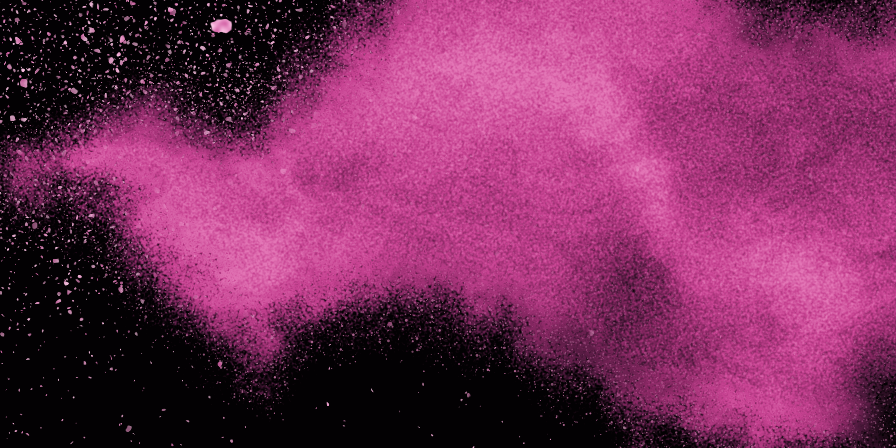
Reproduce this background procedurally as a WebGL 2 fragment shader.

```glsl
#version 300 es
precision highp float;
// Draws a burst of pink powder drifting across black.
// Tapered capsules blend into one cloud body, gradient noise folds it and dissolves
// its rim into grains, and turned grids of specks scatter dust and crumbs around it.
uniform vec2 u_resolution;
out vec4 fragColor;

const vec3 BLACK = vec3(0.012, 0.004, 0.01), SHADOW = vec3(0.28, 0.09, 0.22);
const vec3 PLUM = vec3(0.55, 0.16, 0.40), ROSE = vec3(0.78, 0.26, 0.57);
const vec3 PINK = vec3(0.89, 0.46, 0.71), PALE = vec3(0.98, 0.76, 0.89);

vec2 hash22(vec2 p) {
    vec3 q = fract(p.xyx * vec3(0.1031, 0.1030, 0.0973));
    q += dot(q, q.yzx + 33.33);
    return fract((q.xx + q.yz) * q.zy);
}
float gradientNoise(vec2 p) {
    vec2 i = floor(p), f = p - i, e = vec2(0.0, 1.0);
    vec2 u = f * f * f * (f * (f * 6.0 - 15.0) + 10.0);
    float a = dot(hash22(i) * 2.0 - 1.0, f);
    float b = dot(hash22(i + e.yx) * 2.0 - 1.0, f - e.yx);
    float c = dot(hash22(i + e) * 2.0 - 1.0, f - e);
    float d = dot(hash22(i + 1.0) * 2.0 - 1.0, f - 1.0);
    return mix(mix(a, b, u.x), mix(c, d, u.x), u.y);
}
mat2 turn(float angle) {
    float c = cos(angle), s = sin(angle);
    return mat2(c, -s, s, c);
}
float fbm(vec2 p) {
    float sum = 0.0, amp = 0.6;
    for (int i = 0; i < 5; i++, amp *= 0.58) {
        sum += amp * gradientNoise(p);
        p = 2.0 * turn(0.64) * p + 7.3;
    }
    return sum;
}
// Distance to a capsule whose radius runs from a.z to b.z
float taper(vec2 p, vec3 a, vec3 b) {
    vec2 ab = b.xy - a.xy;
    float h = clamp(dot(p - a.xy, ab) / dot(ab, ab), 0.0, 1.0);
    return length(p - a.xy - h * ab) - mix(a.z, b.z, h);
}
float smoothMin(float a, float b) {
    float k = 0.05, h = max(k - abs(a - b), 0.0) / k;
    return min(a, b) - h * h * k * 0.25;
}
// Soft elliptical patch, tilted by an angle
float patchAt(vec2 p, vec2 center, vec2 radii, float tilt) {
    vec2 q = turn(tilt) * (p - center) / radii;
    return exp(-dot(q, q));
}
float cloudDistance(vec2 p) {
    float d = taper(p, vec3(0.06, 0.60, 0.06), vec3(0.31, 0.64, 0.15));
    d = smoothMin(d, taper(p, vec3(0.31, 0.63, 0.14), vec3(0.58, 0.47, 0.22)));
    d = smoothMin(d, taper(p, vec3(0.50, 0.38, 0.10), vec3(0.58, 0.23, 0.06)));
    d = smoothMin(d, taper(p, vec3(0.58, 0.48, 0.22), vec3(0.88, 0.61, 0.30)));
    d = smoothMin(d, taper(p, vec3(0.88, 0.61, 0.30), vec3(1.19, 0.71, 0.52)));
    d = smoothMin(d, taper(p, vec3(1.20, 0.72, 0.48), vec3(1.75, 0.42, 0.46)));
    return smoothMin(d, taper(p, vec3(1.74, 0.65, 0.33), vec3(2.10, 0.71, 0.32)));
}
float lighting(vec2 p) {
    float light = 0.22 * patchAt(p, vec2(0.54, 0.40), vec2(0.32, 0.15), -0.4);
    light += 0.15 * patchAt(p, vec2(0.20, 0.60), vec2(0.20, 0.09), -0.2);
    light += 0.24 * patchAt(p, vec2(1.08, 0.83), vec2(0.40, 0.18), 0.2);
    light += 0.22 * patchAt(p, vec2(1.45, 0.57), vec2(0.20, 0.05), -1.1);
    light += 0.18 * patchAt(p, vec2(1.72, 0.40), vec2(0.22, 0.10), -0.3);
    light += 0.14 * patchAt(p, vec2(1.70, 0.07), vec2(0.20, 0.08), -0.2);
    light -= 0.20 * patchAt(p, vec2(0.75, 0.61), vec2(0.08, 0.05), 0.3);
    light -= 0.20 * patchAt(p, vec2(1.83, 0.77), vec2(0.32, 0.20), 0.0);
    light -= 0.30 * patchAt(p, vec2(1.37, 0.32), vec2(0.22, 0.12), 0.9);
    light -= 0.22 * patchAt(p, vec2(1.50, 0.18), vec2(0.13, 0.13), 0.0);
    return light - 0.55 * patchAt(p, vec2(2.0, 0.10), vec2(0.10, 0.15), 0.0);
}
vec3 powderRamp(float t) {
    vec4 s = clamp(t * 4.0 - vec4(0.0, 1.0, 2.0, 3.0), 0.0, 1.0);
    return mix(mix(mix(mix(BLACK, SHADOW, s.x), PLUM, s.y), ROSE, s.z), PINK, s.w);
}
// One random dot per cell of a turned grid, present with the given chance
float specks(vec2 p, float scale, float chance, float size, float pixel) {
    vec2 g = turn(scale) * p * scale, id = floor(g);
    vec2 pick = hash22(id + scale), spot = hash22(id + scale + 57.0);
    float r = size * mix(0.35, 1.0, pick.y * pick.y);
    float d = length(g - id - mix(vec2(size), vec2(1.0 - size), spot)) - r;
    float cover = 1.0 - smoothstep(-0.6, 0.6, d / (scale * pixel));
    return step(pick.x, chance) * cover * mix(0.6, 1.0, spot.x);
}
void main() {
    vec2 p = gl_FragCoord.xy / u_resolution.y;
    float pixel = 1.0 / u_resolution.y;
    // Cloud body, folded by warped noise and dissolving into grains
    vec2 warp = vec2(fbm(p * 4.0), fbm(p * 4.0 + 19.0));
    float grain = gradientNoise(turn(0.5) * p * 177.0) + 0.6 * gradientNoise(turn(1.1) * p * 97.0);
    float d = cloudDistance(p + 0.11 * warp) + 0.07 * fbm(p * 11.0);
    float body = 1.0 - smoothstep(-0.12, 0.05, d + 0.11 * grain);
    float folds = fbm(turn(-0.35) * p * vec2(4.0, 8.0) + 2.2 * warp);
    float wisps = 0.2 - abs(fbm(turn(0.4) * p * vec2(5.0, 9.0) + 1.5 * warp + 31.0));
    float tone = 0.66 + lighting(p + 0.07 * warp) + 0.26 * folds + 0.22 * wisps;
    tone = body * (tone + grain * mix(0.42, 0.24, clamp(tone, 0.0, 1.0)));
    vec3 color = powderRamp(tone);
    // Fine dust on the rim and glints over the powder
    float rim = 1.0 - smoothstep(-0.06, 0.13, d);
    rim = max(rim, patchAt(p, vec2(0.52, 0.77), vec2(0.28, 0.10), 0.1));
    float spray = patchAt(p, vec2(0.32, 0.88), vec2(0.48, 0.24), -0.1);
    spray = max(spray, 0.6 * patchAt(p, vec2(0.12, 0.50), vec2(0.26, 0.26), 0.0));
    vec2 rough = p + 0.008 * vec2(gradientNoise(p * 70.0), gradientNoise(p * 70.0 + 9.0));
    float dust = 0.0, crumbs = 0.0;
    for (float level = 0.0; level < 4.0; level++) {
        dust = max(dust, specks(p, 70.0 + 17.0 * level, 0.38 * rim, 0.22, pixel));
        // Crumbs thrown to the upper left, thinning toward the floor
        float chance = (0.22 + 0.14 * level) * spray + 0.006 * level;
        crumbs = max(crumbs, specks(rough, 25.0 * pow(1.5, level), chance, 0.24, pixel));
    }
    color = mix(color, mix(ROSE, PALE, 0.5), dust * mix(0.8, 0.35, body));
    float rock = length((rough - vec2(0.495, 0.942)) * vec2(0.75, 1.15)) - 0.018;
    crumbs = max(crumbs, 1.0 - smoothstep(-pixel, pixel, rock));
    float facet = clamp(0.7 + 1.2 * gradientNoise(p * 48.0), 0.0, 1.0);
    color = mix(color, mix(ROSE, PALE, facet), crumbs * mix(1.0, 0.35, body));
    fragColor = vec4(color, 1.0);
}
```
